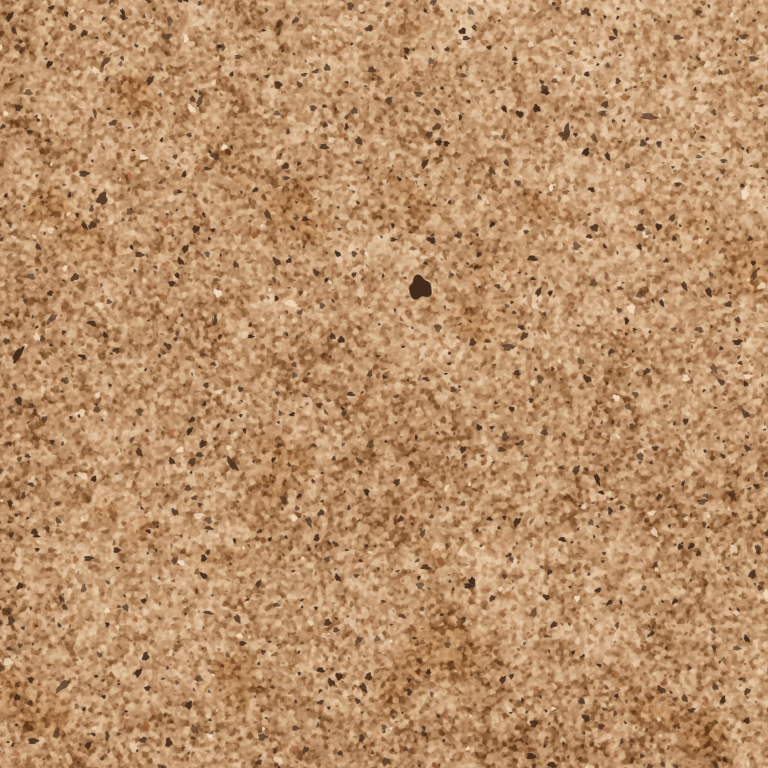
This texture is drawn by a Shadertoy shader. Its source:

```glsl
// Sandy stone: soft irregular grains in tan tones over faint broad mottling,
// strewn with dark specks, pale and rust-coloured grains and a few long chips.
// Blended cell noise gives the grains, jittered cell scatters give the specks.

const float EDGE = 0.0013; // softness of speck outlines, in canvas units

vec3 hash3(vec2 cell, float seed) {
    vec3 h = fract(vec3(cell.xyx + seed * 17.3) * vec3(0.1031, 0.1030, 0.0973));
    h += dot(h, h.yxz + 33.33);
    return fract((h.xxy + h.yzz) * h.zyx);
}

mat2 rotation(float angle) {
    float c = cos(angle), s = sin(angle);
    return mat2(c, s, -s, c);
}

// Smooth value noise, centred on zero with roughly unit deviation
float mottle(vec2 p, float seed) {
    vec2 cell = floor(p), f = fract(p);
    f = f * f * (3.0 - 2.0 * f);
    float low = mix(hash3(cell, seed).x, hash3(cell + vec2(1, 0), seed).x, f.x);
    float high = mix(hash3(cell + vec2(0, 1), seed).x, hash3(cell + vec2(1, 1), seed).x, f.x);
    return (mix(low, high, f.y) - 0.5) / 0.215;
}

// Blended cells: rounded patches of random tone, roughly unit deviation
float grains(vec2 p, float sharpness, float seed) {
    vec2 base = floor(p);
    float total = 0.0, weight = 0.0;
    for (int y = -1; y <= 1; y++)
    for (int x = -1; x <= 1; x++) {
        vec2 cell = base + vec2(x, y);
        vec3 h = hash3(cell, seed);
        vec2 d = cell + h.xy - p;
        float w = exp(-sharpness * dot(d, d));
        total += w * h.z;
        weight += w;
    }
    return (total / weight - 0.5) / 0.23;
}

// Coverage of one angular, turned and stretched speck
float speck(vec2 p, float radius, float stretch, float angle, float soft) {
    vec2 q = rotation(angle) * p;
    q *= vec2(1.0 / stretch, stretch);
    float a = atan(q.y, q.x + 1e-5);
    float outline = radius * (1.0 + 0.14 * cos(3.0 * a + angle * 5.0) + 0.09 * cos(5.0 * a - angle));
    return 1.0 - smoothstep(-soft, soft, length(q) - outline);
}

// Specks scattered over a grid; sizes and stretch are (least, greatest)
float scatter(vec2 uv, float frequency, float density, vec2 size, vec2 stretch, float soft, float seed) {
    vec2 p = uv * frequency, base = floor(p);
    float cover = 0.0;
    for (int y = -1; y <= 1; y++)
    for (int x = -1; x <= 1; x++) {
        vec2 cell = base + vec2(x, y);
        vec3 place = hash3(cell, seed), form = hash3(cell, seed + 5.0);
        if (place.z > density) continue;
        vec2 offset = (p - cell - place.xy) / frequency;
        float radius = mix(size.x, size.y, form.x * form.x);
        float opacity = mix(0.6, 1.0, form.z);
        float long_ = mix(stretch.x, stretch.y, form.y);
        cover = max(cover, opacity * speck(offset, radius, long_, form.z * 37.0, soft));
    }
    return cover;
}

// Tan ramp from deep brown to pale sand
vec3 sandColor(float tone) {
    vec3 c = mix(vec3(0.40, 0.24, 0.12), vec3(0.53, 0.36, 0.21), smoothstep(-2.5, -1.8, tone));
    c = mix(c, vec3(0.64, 0.45, 0.29), clamp((tone + 1.8) / 0.6, 0.0, 1.0));
    c = mix(c, vec3(0.71, 0.54, 0.38), clamp((tone + 1.2) / 0.6, 0.0, 1.0));
    c = mix(c, vec3(0.78, 0.61, 0.45), clamp((tone + 0.6) / 0.8, 0.0, 1.0));
    c = mix(c, vec3(0.84, 0.70, 0.55), clamp((tone - 0.2) / 0.9, 0.0, 1.0));
    return mix(c, vec3(0.91, 0.80, 0.67), clamp((tone - 1.1) / 1.4, 0.0, 1.0));
}

void mainImage(out vec4 fragColor, in vec2 fragCoord) {
    float side = min(iResolution.x, iResolution.y);
    vec2 uv = fragCoord / side;
    float soft = max(EDGE, 0.6 / side);

    // Grain and mottling
    vec2 turned = rotation(0.6) * uv + 2.0;
    float tone = 0.08 + 0.66 * grains(uv * 150.0, 7.0, 1.0);
    tone += 0.40 * grains(turned * 235.0, 6.0, 2.0);
    tone += 0.24 * mottle(turned * 48.0, 3.0) + 0.15 * mottle(turned * 17.0, 4.0);
    tone += 0.17 * mottle(turned * 5.0, 6.0);

    // Uneven light and brownish stains
    tone += 0.35 * (uv.x + uv.y - 1.0) * uv.y;
    tone -= 0.4 * (1.0 - smoothstep(0.0, 0.12, min(uv.x, uv.y)));
    float stain = smoothstep(1.0, 2.1, mottle(turned * 11.0, 8.0) + 0.25 * mottle(turned * 40.0, 9.0));
    vec3 color = sandColor(tone - 0.6 * stain);
    color *= mix(vec3(1.0), vec3(0.98, 0.94, 0.87), stain);

    // Small coloured grains
    vec3 brown = vec3(0.50, 0.32, 0.18), rust = vec3(0.64, 0.36, 0.18);
    vec3 pale = vec3(0.95, 0.86, 0.74), dark = vec3(0.27, 0.17, 0.11);
    color = mix(color, brown, 0.8 * scatter(uv, 75.0, 0.30, vec2(0.0015, 0.0038), vec2(1.0, 1.5), soft, 11.0));
    color = mix(color, rust, 0.8 * scatter(uv, 32.0, 0.13, vec2(0.0018, 0.0048), vec2(1.0, 1.3), soft, 21.0));
    color = mix(color, pale, scatter(uv, 38.0, 0.11, vec2(0.0018, 0.0056), vec2(1.0, 1.4), soft, 31.0));

    // Dark specks, long chips and one large chip
    float chips = scatter(uv, 62.0, 0.30, vec2(0.0016, 0.0050), vec2(1.0, 1.4), soft, 41.0);
    chips = max(chips, scatter(uv, 14.0, 0.14, vec2(0.0035, 0.0075), vec2(1.1, 1.8), soft, 51.0));
    chips = max(chips, speck(uv - vec2(0.547, 0.625), 0.0145, 1.0, 0.9, soft));
    color = mix(color, dark, chips);

    fragColor = vec4(color, 1.0);
}
```
